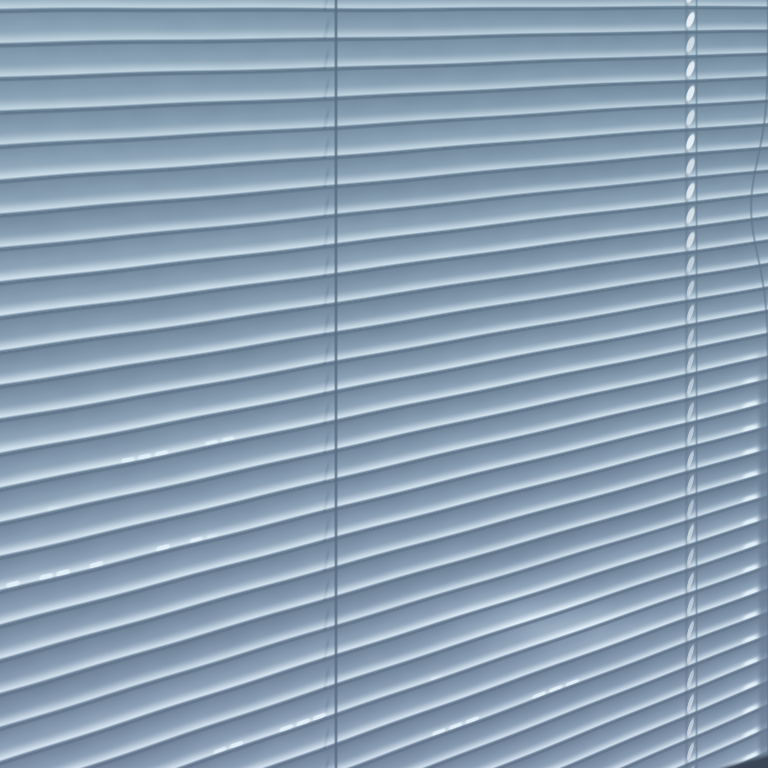
Write a three.js fragment shader that draws this pattern.

```glsl
#define SLAT_LEFT 0.0445     // slat pitch at the left border
#define SLAT_TAPER 0.0142    // pitch lost towards the right border
#define TOP_EDGE 0.0143      // first slat edge, from the top
#define LADDER_X 0.4375
#define CORD_X 0.899
#define SLAT_END 0.987
#define SHADE vec3(0.35, 0.42, 0.51)
#define STEEL vec3(0.54, 0.62, 0.71)
#define LIGHT vec3(0.89, 0.94, 0.98)

varying vec2 vUv;

float hash(vec2 p) {
  return fract(sin(dot(p, vec2(127.1, 311.7))) * 4375.85);
}

// Distance to the nearest scattered cell point
float cellular(vec2 p) {
  vec2 cell = floor(p);
  float nearest = 2.0;
  for (int j = -1; j <= 1; j++) {
    for (int i = -1; i <= 1; i++) {
      vec2 c = cell + vec2(float(i), float(j));
      vec2 point = c + vec2(hash(c), hash(c + 19.3));
      nearest = min(nearest, length(p - point));
    }
  }
  return nearest;
}

float band(float d, float halfWidth, float blur) {
  return 1.0 - smoothstep(halfWidth - blur, halfWidth + blur, abs(d));
}

// Tone across one slat: shaded top, bright rolled lower edge
float slatTone(float p, float contrast) {
  float tone = 0.17 + 0.32 * p + 0.42 * smoothstep(0.55, 0.97, p);
  return mix(0.42, tone, contrast);
}

vec3 steelRamp(float t) {
  vec3 low = mix(SHADE, STEEL, clamp(t / 0.35, 0.0, 1.0));
  return mix(low, LIGHT, clamp((t - 0.35) / 0.65, 0.0, 1.0));
}

// Broken sparkles along the rolled edge of some lower slats
float glints(float x, float p, float slat, float depth) {
  float along = x * 46.0 + hash(vec2(slat, 3.0));
  float lit = step(0.5, hash(vec2(floor(along), slat)));
  float shape = band(fract(along) - 0.5, 0.34, 0.14) * band(p - 0.87, 0.07, 0.05);
  float stretch = smoothstep(0.35, 0.8, sin(x * 7.0 + slat * 2.4));
  float chosen = step(0.6, hash(vec2(slat, 8.0)));
  return lit * shape * stretch * chosen * smoothstep(0.5, 0.65, depth);
}

void main() {
  float x = vUv.x;
  float depth = 1.0 - vUv.y;
  float blur = max(fwidth(x), 0.0008);

  // Slat coordinate, converging to the right
  float pitch = SLAT_LEFT - SLAT_TAPER * x;
  float s = (depth - TOP_EDGE + 0.004 * x) / pitch;
  s += 0.018 * sin(x * 9.0 + depth * 5.0) + 0.01 * sin(x * 23.0 - depth * 31.0);
  float slat = floor(s);
  float p = s - slat;
  float edge = abs(fract(s + 0.5) - 0.5);
  float edgeBlur = fwidth(s) * 0.5;

  // Slat shading, with variation between slats and faint scuffs
  float contrast = mix(0.74, 1.08, smoothstep(0.0, 0.55, depth));
  float tone = slatTone(p, contrast);
  tone += 0.05 * (hash(vec2(slat, 1.0)) - 0.5);
  tone += 0.06 * (0.45 - x) * (1.0 - depth);
  tone += 0.03 * (cellular(vec2(x * 22.0, s * 1.5)) - 0.5);
  vec2 sheen = (vec2(x, depth) - vec2(0.72, 0.81)) / vec2(0.11, 0.035);
  tone += 0.16 * exp(-dot(sheen, sheen));
  tone += 0.4 * glints(x, p, slat, depth);

  // Bright tips at the slat ends
  float low = smoothstep(0.42, 0.55, depth);
  tone += 0.3 * low * band(x - 0.977, 0.008, 0.006) * band(p - 0.82, 0.1, 0.08);

  // Shadow line under each slat
  float gap = 1.0 - smoothstep(0.02, 0.095 + edgeBlur, edge);
  tone = mix(tone, 0.06, 0.9 * gap);

  // Ladder cords and their broken shadow
  float ladder = band(x - LADDER_X, 0.0018, blur);
  float shadowX = LADDER_X - 0.011 - 0.008 * (p - 0.5);
  float ladderShadow = band(x - shadowX, 0.002, 0.0018) * smoothstep(0.2, 0.6, p);
  float sideLadder = band(x - CORD_X - 0.008, 0.0012, blur);
  tone -= 0.1 * ladderShadow;
  tone = mix(tone, 0.0, 0.8 * ladder);
  tone = mix(tone, 0.08, 0.6 * sideLadder);

  // Dark opening beyond the slats and a slack cord beside it
  float opening = smoothstep(SLAT_END - 0.003, SLAT_END + 0.006, x) * low;
  tone = mix(tone, 0.12, 0.75 * opening);
  float sag = (depth - 0.27) / 0.09;
  float slackX = 1.0 - 0.022 * exp(-sag * sag);
  tone = mix(tone, 0.05, 0.6 * band(x - slackX, 0.0014, blur));

  vec3 color = steelRamp(tone);
  color += vec3(-0.012, 0.006, -0.008) * (1.0 - depth);

  // Twisted pull cord, one slanted strand per slat
  float q = p - 0.5;
  float girth = mix(0.0052, 0.0036, smoothstep(0.28, 0.45, depth));
  float strand = length(vec2((x - CORD_X + 0.01 * q) / girth, q / 0.36));
  float shine = mix(0.95, 0.6, smoothstep(0.28, 0.4, depth));
  shine *= 0.75 + 0.25 * hash(vec2(slat, 5.0));
  color = mix(color, SHADE, 0.35 * band(x - CORD_X + 0.005, 0.002, 0.002));
  color = mix(color, vec3(0.93, 0.96, 0.98), shine * (1.0 - smoothstep(0.65, 1.1, strand)));

  // Dark sill in the lower right corner
  float sill = smoothstep(0.0, 0.008, depth - 1.24 + 0.26 * x);
  color = mix(color, SHADE * 0.65, sill * smoothstep(0.92, 0.95, x));

  gl_FragColor = vec4(clamp(color, 0.0, 1.0), 1.0);
}
```
